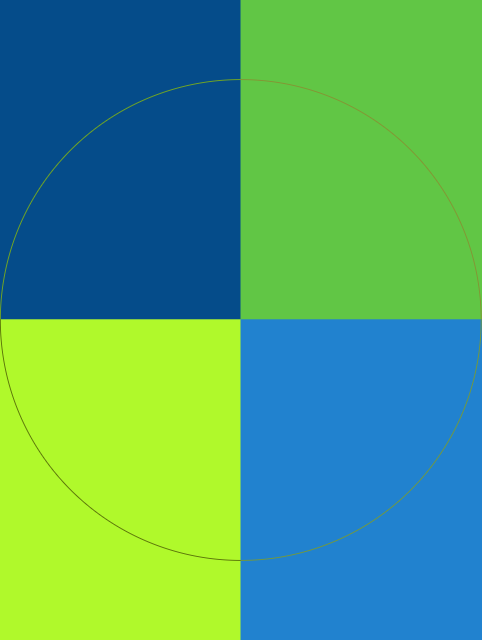
Give the GLSL for this background, as a WebGL 1 fragment shader.

```glsl
precision highp float;
// Draws four flat colour quadrants crossed by a hairline circle.

uniform vec2 u_resolution;

// Antialiased step: 0 below the edge, 1 above, blended over one pixel.
float softStep(float signedDist, float pixel) {
  return clamp(signedDist / pixel + 0.5, 0.0, 1.0);
}

// Coverage of a thin ring, correct even when thinner than a pixel.
float ring(vec2 p, float radius, float width, float pixel) {
  float d = length(p) - radius;
  return softStep(d + 0.5 * width, pixel) - softStep(d - 0.5 * width, pixel);
}

// Blends four corner colours by the side of each axis.
vec3 quadrants(vec2 side, vec3 lowLeft, vec3 lowRight, vec3 upLeft, vec3 upRight) {
  return mix(mix(lowLeft, lowRight, side.x), mix(upLeft, upRight, side.x), side.y);
}

void main() {
  // Units of canvas width, with the origin at the canvas centre.
  float pixel = 1.0 / u_resolution.x;
  vec2 p = (gl_FragCoord.xy - 0.5 * u_resolution) * pixel;

  // Quadrant fills
  vec2 cross = vec2(-0.001, 0.0015);
  vec2 side = vec2(softStep(p.x - cross.x, pixel), softStep(p.y - cross.y, pixel));
  vec3 lime = vec3(0.69, 0.975, 0.17);
  vec3 blue = vec3(0.13, 0.51, 0.81);
  vec3 navy = vec3(0.02, 0.30, 0.54);
  vec3 green = vec3(0.38, 0.775, 0.27);
  vec3 color = quadrants(side, lime, blue, navy, green);

  // Hairline circle, tinted differently over each fill
  vec3 darkOlive = vec3(0.35, 0.45, 0.03);
  vec3 olive = vec3(0.46, 0.60, 0.22);
  vec3 moss = vec3(0.46, 0.66, 0.12);
  vec3 umber = vec3(0.52, 0.58, 0.20);
  vec3 lineColor = quadrants(side, darkOlive, olive, moss, umber);
  vec2 ringCenter = vec2(-0.0005, 0.0);
  float line = ring(p - ringCenter, 0.4988, 0.0019, pixel);

  gl_FragColor = vec4(mix(color, lineColor, line), 1.0);
}
```
